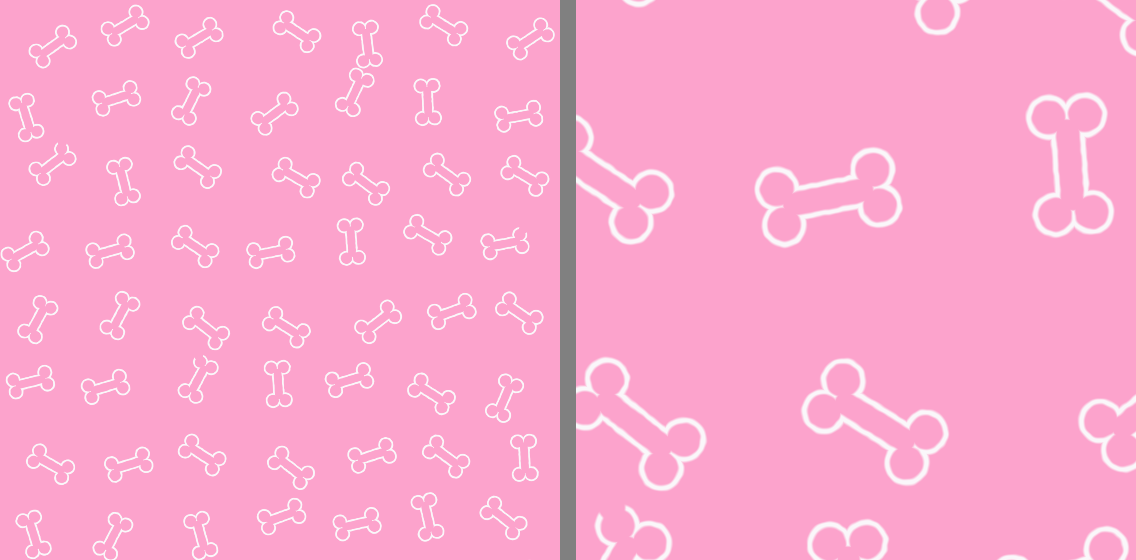
Left: the whole. Right: its middle third, enlarged.
Reproduce this pattern procedurally as a Shadertoy shader.

```glsl
const vec3 PINK = vec3(0.99, 0.64, 0.80);
const vec3 CHALK = vec3(0.98, 0.97, 0.98);
const vec2 CELLS = vec2(7.0, 8.0);        // bones across and up the canvas
const vec2 JITTER = vec2(0.26, 0.40);     // scatter, in cells
const float ROW_SHIFT = 0.10;             // alternating row offset, in cells
const float SHAFT_LENGTH = 0.0290;        // half lengths, in canvas units
const float SHAFT_WIDTH = 0.0086;
const float KNOB_SPREAD = 0.0108;
const float KNOB_RADIUS = 0.0117;
const float LINE_WIDTH = 0.0016;
const float LINE_SOFTNESS = 0.0010;
const float ROUGHNESS = 0.0008;
const float ROUGH_SCALE = 260.0;
const float GAP_CHANCE = 0.08;
const float GAP_RADIUS = 0.008;
const float TILTS[10] = float[10](-33.0, -36.0, -31.0, 30.0, 36.0,
                                  18.0, 13.0, 64.0, 105.0, 95.0);

float hash(vec2 p) {
    return fract(sin(dot(p, vec2(127.1, 311.7))) * 43758.5453);
}

float valueNoise(vec2 p) {
    vec2 i = floor(p), f = fract(p);
    f = f * f * (3.0 - 2.0 * f);
    return mix(mix(hash(i), hash(i + vec2(1, 0)), f.x),
               mix(hash(i + vec2(0, 1)), hash(i + vec2(1, 1)), f.x), f.y);
}

// Signed distance to a bone lying along x: a shaft joined with four knobs
float boneDistance(vec2 p) {
    p = abs(p);
    vec2 b = p - vec2(SHAFT_LENGTH, SHAFT_WIDTH);
    float shaft = length(max(b, 0.0)) + min(max(b.x, b.y), 0.0);
    float knob = length(p - vec2(SHAFT_LENGTH, KNOB_SPREAD)) - KNOB_RADIUS;
    return min(shaft, knob);
}

// Scattered centre of the bone that belongs to a cell
vec2 boneCentre(vec2 cell) {
    vec2 scatter = vec2(hash(cell + 3.7), hash(cell + 19.3)) - 0.5;
    float shift = ROW_SHIFT * (mod(cell.y, 2.0) * 2.0 - 1.0);
    return (cell + 0.5 + JITTER * scatter + vec2(shift, 0.0)) / CELLS;
}

// Outline coverage of one bone
float boneInk(vec2 uv, vec2 cell, float wobble, float soft) {
    float angle = radians(TILTS[int(hash(cell + 41.9) * 9.99)]
                          + 5.0 * (hash(cell + 7.1) - 0.5));
    float c = cos(angle), s = sin(angle);
    vec2 p = mat2(c, -s, s, c) * (uv - boneCentre(cell));
    float d = abs(boneDistance(p) + wobble) - LINE_WIDTH;
    float ink = 1.0 - smoothstep(-soft, soft, d);

    // A few bones have a break in one knob
    if (hash(cell + 63.3) < GAP_CHANCE) {
        vec2 gap = vec2(SHAFT_LENGTH, KNOB_SPREAD) + 0.7 * KNOB_RADIUS;
        ink *= smoothstep(-soft, soft, length(p - gap) - GAP_RADIUS);
    }
    return ink;
}

void mainImage(out vec4 fragColor, in vec2 fragCoord) {
    vec2 uv = fragCoord / iResolution.y;
    float soft = max(LINE_SOFTNESS, 0.5 / iResolution.y);
    float wobble = ROUGHNESS * (valueNoise(uv * ROUGH_SCALE) - 0.5);

    // Gather the bones of the surrounding cells
    vec2 home = floor(uv * CELLS);
    float ink = 0.0;
    for (int y = -1; y <= 1; y++) {
        for (int x = -1; x <= 1; x++) {
            vec2 cell = home + vec2(x, y);
            ink = max(ink, boneInk(uv, cell, wobble, soft));
        }
    }
    fragColor = vec4(mix(PINK, CHALK, ink), 1.0);
}
```
